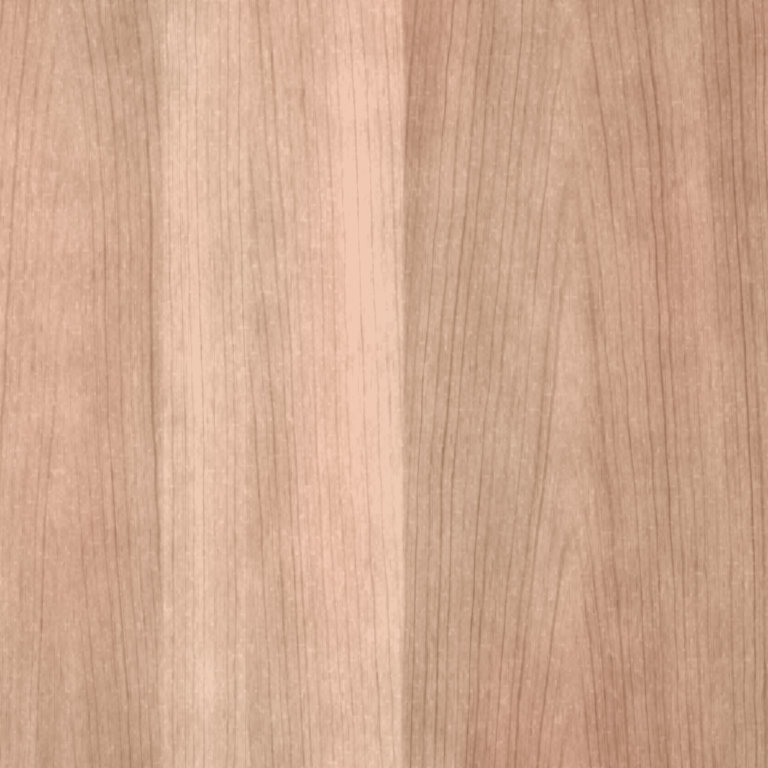
Give the GLSL for this texture, as a three.js fragment shader.

```glsl
// Pale pinkish wood veneer: four joined strips of vertical grain.
// Each strip bends its growth lines into a tall arch field, then tone from
// strips, streaks, pores and a soft vignette picks a colour on a warm ramp.
varying vec2 vUv;

const vec3 DARK_WOOD = vec3(0.67, 0.51, 0.41);
const vec3 LIGHT_WOOD = vec3(0.91, 0.76, 0.67);
const vec3 PINK_TINT = vec3(0.012, -0.008, -0.006);
const float LINES_ACROSS = 74.0;

float hash(vec2 p) {
  vec3 q = fract(vec3(p.xyx) * 0.1031);
  q += dot(q, q.yzx + 33.33);
  return fract((q.x + q.y) * q.z);
}

// Smooth value noise in 0..1
float noise(vec2 p) {
  vec2 cell = floor(p);
  vec2 f = fract(p);
  f = f * f * (3.0 - 2.0 * f);
  float low = mix(hash(cell), hash(cell + vec2(1.0, 0.0)), f.x);
  float high = mix(hash(cell + vec2(0.0, 1.0)), hash(cell + vec2(1.0, 1.0)), f.x);
  return mix(low, high, f.y);
}

float signedNoise(vec2 p) {
  return noise(p + 100.0) * 2.0 - 1.0;
}

// Growth coordinate: level lines spread downwards from the arch centre
float growthField(vec2 p, float centre, float spread, float seed) {
  float side = p.x - centre;
  float reach = sqrt(side * side + 0.00012);
  float arch = reach + spread * p.y * exp(-3.5 * reach);
  float bend = 0.010 * signedNoise(p * vec2(7.0, 2.5) + seed);
  float wobble = 0.0012 * signedNoise(p * vec2(40.0, 22.0) + seed);
  // Shift each flank so that the two sides do not mirror each other
  return arch + bend + wobble + 0.006 * smoothstep(-0.02, 0.02, side);
}

// Thin dark lines, one per cell, jittered in place and strength
float growthLines(float field, float y, float count, float seed) {
  float phase = field * count + 20.0;
  float id = floor(phase);
  float place = mix(0.32, 0.68, hash(vec2(id, seed)));
  float offset = fract(phase) - place;
  float width = mix(0.13, 0.25, hash(vec2(id, seed + 7.0)));
  float line = 1.0 - smoothstep(0.0, width, abs(offset));
  float shade = 0.30 * smoothstep(-0.32, 0.0, offset) * (1.0 - smoothstep(0.0, 0.3, offset));
  float strength = mix(0.25, 1.0, hash(vec2(id, seed + 3.0)));
  float fade = mix(0.55, 1.15, noise(vec2(id * 3.7, y * 9.0 + seed)));
  return (line + shade) * strength * fade;
}

// Tone of one strip: broad streaks minus coarse and fine grain lines
float stripTone(vec2 p, float centre, float spread, float seed, float contrast) {
  float field = growthField(p, centre, spread, seed);
  float flank = step(centre, p.x) * 11.0;
  float calm = mix(0.4, 1.0, smoothstep(0.0, 0.03, abs(p.x - centre)));
  float coarse = growthLines(field, p.y, LINES_ACROSS, seed + flank);
  float fine = growthLines(field + 0.37, p.y, LINES_ACROSS * 2.1, seed + flank + 19.0);
  float streak = 0.12 * signedNoise(vec2(field * 24.0, p.y * 1.3 + seed));
  streak += 0.08 * signedNoise(vec2(field * 70.0 + seed, p.y * 2.5));
  return streak - calm * contrast * (0.37 * coarse + 0.10 * fine);
}

// Antialiased step at a slightly wavering joint
float joint(vec2 p, float x, float softness) {
  float edge = x + 0.002 * signedNoise(vec2(x * 50.0, p.y * 5.0));
  return smoothstep(edge - softness, edge + softness, p.x);
}

// Small pores, pale flecks and soft mottling
float surfaceTone(vec2 p) {
  float mottle = 0.09 * signedNoise(p * vec2(30.0, 17.0));
  float fibre = 0.09 * signedNoise(p * vec2(260.0, 75.0));
  float dust = 0.08 * signedNoise(p * vec2(300.0, 240.0) + 31.0);
  float fleck = 0.15 * smoothstep(0.72, 0.95, noise(p * vec2(210.0, 150.0) + 57.0));
  float pore = 0.16 * smoothstep(0.78, 0.97, noise(p * vec2(240.0, 42.0) + 83.0));
  return mottle + fibre + dust + fleck - pore;
}

void main() {
  vec2 p = vUv;

  // Base tone runs across each strip from its left to its right edge
  float leftTone = mix(0.92, 0.68, smoothstep(0.06, 0.19, p.x))
    + stripTone(p, 0.09, 0.065, 3.0, 0.9);
  float paleTone = 1.04 + stripTone(p, 0.10, 0.010, 17.0, 0.65);
  float middleTone = mix(0.80, 1.08, smoothstep(0.33, 0.50, p.x))
    + stripTone(p, 0.29, 0.070, 29.0, 0.75);
  float archGlow = 0.14 * smoothstep(0.58, 0.70, p.x) - 0.09 * smoothstep(0.75, 0.77, p.x);
  float rightTone = 0.62 + archGlow + stripTone(p, 0.745, 0.095, 43.0, 0.95);

  float tone = mix(leftTone, paleTone, joint(p, 0.21, 0.006));
  tone = mix(tone, middleTone, joint(p, 0.322, 0.004));
  tone = mix(tone, rightTone, joint(p, 0.526, 0.004));

  // Light falls off from a spot left of the middle
  vec2 fromLight = p - vec2(0.40, 0.57);
  tone += surfaceTone(p) - 0.62 * dot(fromLight, fromLight);
  tone = clamp(tone, -0.25, 1.12);

  vec3 colour = mix(DARK_WOOD, LIGHT_WOOD, tone);
  colour += PINK_TINT * signedNoise(p * vec2(9.0, 3.0) + 5.0);
  gl_FragColor = vec4(colour, 1.0);
}
```
